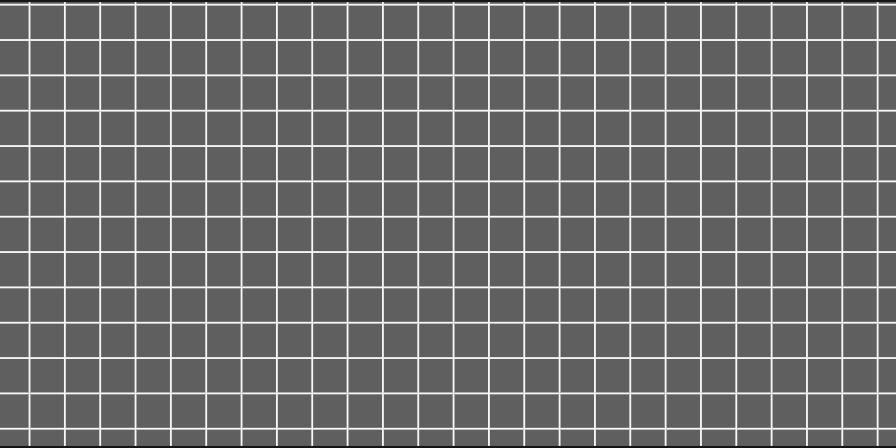
Give the GLSL for this pattern, as a Shadertoy shader.

```glsl
// Thin white square grid on flat grey, with dark strips along the top and bottom edges.

// Share of a pixel covered by a line of the given width at distance d from its centre.
float lineCoverage(float d, float width, float pixel) {
    float hi = min(d + 0.5 * pixel, 0.5 * width);
    float lo = max(d - 0.5 * pixel, -0.5 * width);
    return max(hi - lo, 0.0) / pixel;
}

// Distance to the nearest of the evenly spaced lines.
float lineDistance(float x, float spacing) {
    return abs(fract(x / spacing + 0.5) - 0.5) * spacing;
}

void mainImage(out vec4 fragColor, in vec2 fragCoord) {
    float pixel = 1.0 / iResolution.y;
    vec2 p = fragCoord * pixel;

    // Grid: about 25 lines across and 12 down
    vec2 g = p - vec2(0.0659, 0.0430);
    float spacing = 0.07888;
    float vertical = lineCoverage(lineDistance(g.x, spacing), 0.0041, pixel);
    float horizontal = lineCoverage(lineDistance(g.y, spacing), 0.0041, pixel);
    float grid = max(vertical, horizontal);
    vec3 color = mix(vec3(0.373), vec3(0.97), grid);

    // Dark edge strips cover the line ends
    float edge = min(p.y, 1.0 - p.y);
    float strip = clamp((0.0046 - edge) / pixel + 0.5, 0.0, 1.0);
    color = mix(color, vec3(0.085), strip);

    fragColor = vec4(color, 1.0);
}
```
